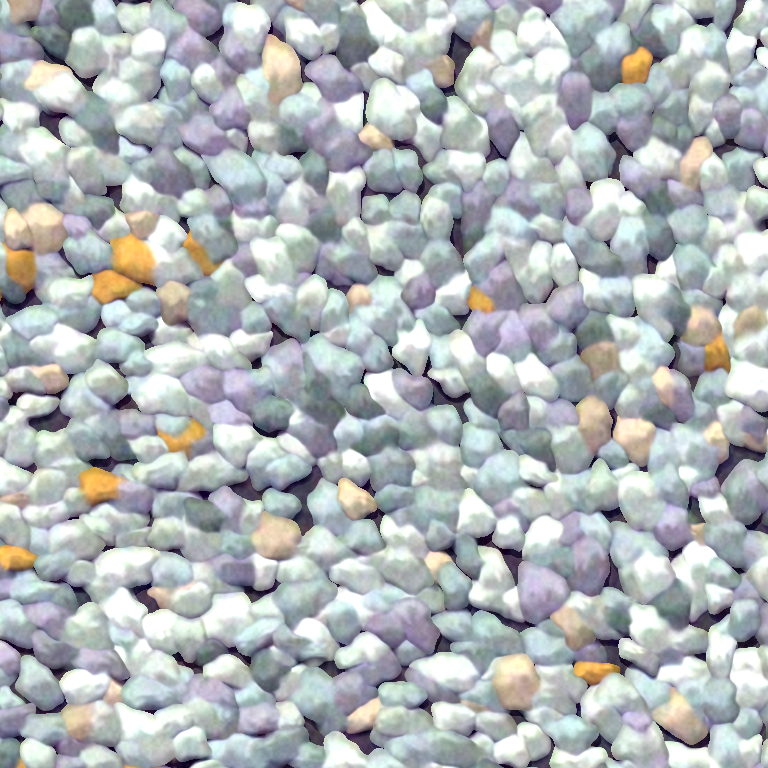
This texture is drawn by a WebGL 2 fragment shader. Its source:

```glsl
#version 300 es
precision highp float;
// Sunlit crushed gravel: overlapping pale stones with dark gaps and a few ochre ones.

#define STONES_ACROSS 25.0
#define SIZE_MIN 0.54
#define SIZE_MAX 0.88
#define STACKING 0.55
#define EDGE_SHARPNESS 17.0
#define SHADOW_REACH 0.24
#define SHADOW_DEPTH 0.80
#define GRAIN 0.13
#define FRINGE 0.28
#define OCHRE_SHARE 0.025
#define EXPOSURE 1.04
#define LIGHT_DIR vec2(-0.28, 0.96)

uniform vec2 u_resolution;
out vec4 fragColor;

float hash(vec2 p) {
    return fract(sin(dot(p, vec2(127.1, 311.7))) * 43758.5453);
}

float noise(vec2 p) {
    vec2 i = floor(p), f = fract(p);
    f = f * f * (3.0 - 2.0 * f);
    return mix(mix(hash(i), hash(i + vec2(1, 0)), f.x),
               mix(hash(i + vec2(0, 1)), hash(i + vec2(1, 1)), f.x), f.y);
}

mat2 rotation(float a) {
    float c = cos(a), s = sin(a);
    return mat2(c, -s, s, c);
}

// Mineral colour of one stone
vec3 stoneColor(vec2 id) {
    float pick = hash(id + 41.3);
    vec3 color = vec3(0.86, 0.90, 0.88);
    if (pick > 0.42) color = vec3(0.70, 0.765, 0.785);
    if (pick > 0.72) color = vec3(0.66, 0.64, 0.73);
    if (pick > 0.84) color = vec3(0.49, 0.54, 0.56);
    if (pick > 0.92) color = vec3(0.84, 0.76, 0.67);
    if (pick > 1.0 - OCHRE_SHARE) color = vec3(0.86, 0.64, 0.34);
    return color * (0.90 + 0.20 * hash(id + 57.9));
}

// Topmost stones at p: rgb is the lit colour, a is the height
vec4 gravel(vec2 p) {
    vec2 cell = floor(p);
    float groundWeight = exp(-0.12 * EDGE_SHARPNESS);
    vec4 sum = vec4(0.27, 0.24, 0.30, -0.12) * groundWeight;
    float total = groundWeight;

    for (int y = -2; y <= 2; y++)
    for (int x = -2; x <= 2; x++) {
        vec2 id = cell + vec2(x, y);
        vec2 jitter = vec2(hash(id), hash(id + 17.7));
        vec2 rel = p - id - 0.5 - (jitter - 0.5) * 0.9;
        if (dot(rel, rel) > 2.0) continue;

        // Flat-lying stones at lower left, steeper ones toward upper right
        float steep = smoothstep(0.45, 1.25, (id.x + id.y) / STONES_ACROSS);
        float angle = mix(-0.25, -1.25, steep) + (hash(id + 5.1) - 0.5) * 1.5;
        float size = mix(SIZE_MIN, SIZE_MAX, hash(id + 9.4));
        float stretch = sqrt(mix(1.1, 1.85, hash(id + 23.6)));
        vec2 q = rotation(angle) * rel / (size * vec2(stretch, 1.0 / stretch));

        // Blunt, uneven outline
        float phase = 6.283 * hash(id + 31.2);
        float around = atan(q.y, q.x);
        vec2 blunt = pow(abs(q) + 1e-4, vec2(2.5));
        float d = pow(blunt.x + blunt.y, 0.4);
        d *= 1.0 + 0.09 * sin(3.0 * around + phase) + 0.05 * sin(5.0 * around - 2.0 * phase);
        float cover = 1.0 - smoothstep(0.91, 1.06, d);
        if (cover <= 0.0) continue;

        // Bright upper facet, darker flank and rim
        float tilt = (hash(id + 71.5) - 0.5) * 0.7;
        float rough = noise(q * 3.0 + id * 7.0) - 0.5;
        float facet = smoothstep(-0.35, 0.40, dot(rel, LIGHT_DIR) / size + tilt + 0.5 * rough);
        float shade = mix(0.78, 1.13, facet) * (1.0 - 0.20 * smoothstep(0.65, 1.0, d));

        float height = STACKING * hash(id + 83.8) + 0.6 * (1.0 - d * d);
        float weight = cover * exp(EDGE_SHARPNESS * height);
        sum += weight * vec4(stoneColor(id) * shade, height);
        total += weight;
    }
    return sum / total;
}

void main() {
    vec2 uv = gl_FragCoord.xy / u_resolution.y;
    vec2 p = uv * STONES_ACROSS;
    vec2 warped = p + 0.22 * (vec2(noise(p * 2.3), noise(p * 2.3 + 37.0)) - 0.5);

    vec4 here = gravel(warped);
    float rise = gravel(warped + LIGHT_DIR * SHADOW_REACH).a - here.a;
    vec3 color = here.rgb * EXPOSURE;

    // Shadow below each higher stone
    float shadow = SHADOW_DEPTH * smoothstep(0.14, 0.62, rise);
    color *= mix(vec3(1.0), vec3(0.20, 0.15, 0.23), shadow);

    // Violet lower edges, warm upper edges
    color += FRINGE * clamp(rise, -0.35, 0.35) * vec3(-0.05, -0.22, 0.36);

    // Mineral grain and faint colour mottling
    float grain = 0.6 * noise(p * vec2(7.0, 4.5)) + 0.4 * noise(p * 11.0 + 13.0) - 0.5;
    vec3 mottle = vec3(noise(p * 2.7 + 3.0), noise(p * 2.7 + 61.0), noise(p * 2.7 + 97.0)) - 0.5;
    color += GRAIN * grain + 0.07 * mottle;

    fragColor = vec4(clamp(color, 0.0, 1.0), 1.0);
}
```
